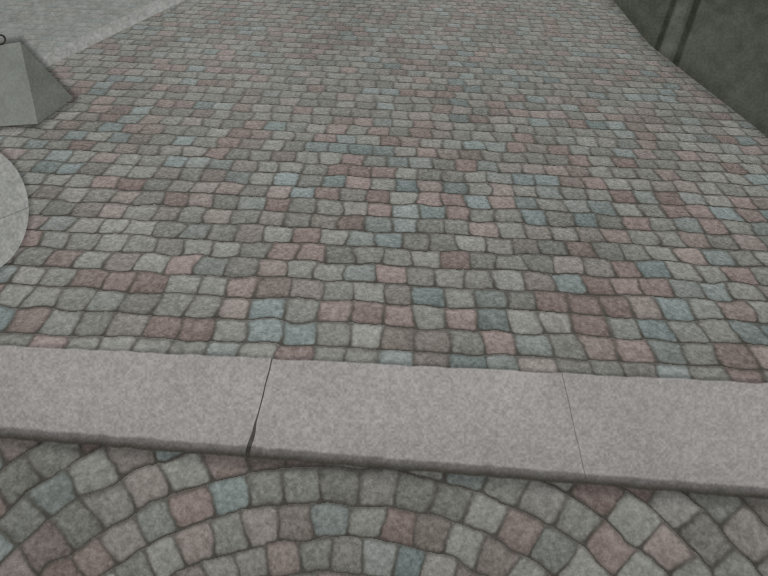
A WebGL 2 fragment shader for this texture:

```glsl
#version 300 es
precision highp float;
// A cobbled street seen at a slant, crossed by a granite kerb.
// Stones are jittered rounded boxes in a perspective grid (above the kerb)
// or a polar fan (below); borders are half-planes and an ellipse.
uniform vec2 u_resolution;
out vec4 fragColor;

const vec3 JOINT = vec3(0.31, 0.30, 0.28);
const vec3 STONE = vec3(0.490, 0.490, 0.468);
const vec3 PINK = vec3(0.50, 0.455, 0.44);
const vec3 BLUE = vec3(0.465, 0.50, 0.495);
const vec3 GRANITE = vec3(0.56, 0.545, 0.535);
const vec3 WALL = vec3(0.29, 0.30, 0.27);

float hash(vec2 p) {
  vec3 q = fract(p.xyx * vec3(0.1031, 0.1030, 0.0973));
  q += dot(q, q.yzx + 33.33);
  return fract((q.x + q.y) * q.z);
}

float noise(vec2 p) {
  vec2 i = floor(p), f = fract(p);
  f = f * f * (3.0 - 2.0 * f);
  return mix(mix(hash(i), hash(i + vec2(1, 0)), f.x),
             mix(hash(i + vec2(0, 1)), hash(i + vec2(1, 1)), f.x), f.y);
}

// Signed distance to the line a-b, positive on its left
float side(vec2 p, vec2 a, vec2 b) {
  vec2 d = normalize(b - a), q = p - a;
  return d.x * q.y - d.y * q.x;
}

float cover(float d, float aa) { return smoothstep(-aa, aa, d); }

// Line of half-width w around distance d
float stroke(float d, float w, float aa) { return 1.0 - cover(abs(d) - w, aa); }

// One course of rounded stones per unit of uv.y, shifted at random
vec3 cobbles(vec2 uv, float contrast) {
  vec2 texel = fwidth(uv);
  float aa = clamp(max(texel.x, texel.y) * 0.8, 0.05, 0.4);
  vec2 grain = uv * 9.0;
  uv += 0.22 * (vec2(noise(uv * 1.3), noise(uv * 1.3 + 41.0)) - 0.5);
  uv += 0.05 * (vec2(noise(uv * 5.0), noise(uv * 5.0 + 17.0)) - 0.5);
  float row = floor(uv.y);
  uv.x += hash(vec2(row, 7.0)) * 0.7 + row * 0.5;
  vec2 cell = vec2(floor(uv.x), row);
  float tone = hash(cell + 3.7), hue = hash(cell + 91.3);
  vec2 f = fract(uv) - 0.5;
  vec2 halfSize = vec2(0.475, 0.465) - 0.04 * vec2(hash(cell + 5.0), hash(cell + 17.0));
  vec2 q = abs(f) - halfSize + 0.12;
  float d = length(max(q, 0.0)) + min(max(q.x, q.y), 0.0) - 0.12;
  vec3 tint = mix(STONE, PINK, smoothstep(0.55, 0.95, hue));
  tint = mix(tint, BLUE, 1.0 - smoothstep(0.03, 0.25, hue));
  vec3 col = tint + (tone - 0.5) * 0.10;
  col += 0.05 * f.y - 0.03 * smoothstep(-0.14, 0.0, d);
  col += 0.09 * (noise(grain) - 0.5) + 0.06 * (noise(grain * 2.3) - 0.5);
  // Gaps are deepest below each stone and partly filled with grit
  float depth = mix(0.6, 1.0, smoothstep(0.1, -0.4, f.y)) * (0.75 + 0.25 * noise(uv * 2.0));
  col = mix(col, JOINT - 0.03, cover(d, aa) * depth);
  return mix(STONE - 0.035, col, contrast);
}

// Street receding toward a horizon above the canvas
vec3 street(vec2 p) {
  float depth = 1.347 - p.y - 0.05 * (p.x - 0.667);
  vec2 uv = vec2((p.x - 0.69) / depth * 16.0, 21.0 / depth);
  vec3 col = cobbles(uv, mix(1.0, 0.65, smoothstep(0.6, 1.0, p.y)));
  return col + 0.05 * (noise(p * 5.0) - 0.5) + 0.015 * smoothstep(0.6, 1.0, p.y);
}

// Larger setts laid in arcs around a point below the canvas
vec3 fan(vec2 p) {
  vec2 q = p - vec2(0.57, -0.56);
  return cobbles(vec2(atan(q.x, q.y) * 11.0, length(q) * 16.0), 0.95) - 0.025;
}

// Speckled granite
vec3 granite(vec2 p) {
  float speck = noise(p * 260.0) * 0.6 + noise(p * 130.0) * 0.4;
  return GRANITE + 0.12 * (speck - 0.5) + 0.04 * (noise(p * 9.0) - 0.5);
}

void main() {
  vec2 p = gl_FragCoord.xy / u_resolution.y;
  float aa = 0.8 / u_resolution.y;
  vec3 far = street(p), near = fan(p), slab = granite(p);

  // Far lane and its pale border, upper left
  float lane = side(p, vec2(0.078, 0.882), vec2(0.321, 1.0));
  vec3 paving = mix(far, vec3(0.53, 0.55, 0.535), 0.65);
  vec3 col = mix(far, slab + vec3(0.0, 0.015, 0.015), cover(lane, aa));
  col = mix(col, paving + 0.05 * (noise(p * vec2(110, 190)) - 0.5), cover(lane - 0.021, aa));

  // Curved kerb at the left
  vec2 e = (p - vec2(-0.05, 0.635)) / vec2(0.10, 0.115);
  float curve = (1.0 - length(e)) * 0.1;
  col *= 1.0 - 0.25 * smoothstep(-0.012, 0.0, curve);
  col = mix(col, slab + vec3(0.01, 0.03, 0.025), cover(curve, aa));
  col *= 1.0 - 0.15 * stroke(p.y - 0.62 - 0.4 * p.x, 0.001, aa) * cover(curve, aa);

  // Tapered concrete block with a lit front and a shaded flank
  vec2 apex = vec2(0.035, 0.927), tip = vec2(0.127, 0.83), foot = vec2(0.066, 0.785);
  float block = max(side(p, apex, tip), side(p, tip, foot));
  block = max(block, side(p, foot, vec2(0.0, 0.781)));
  block = max(block, side(p, vec2(0.0, 0.922), apex));
  vec3 concrete = mix(vec3(0.47, 0.485, 0.46), vec3(0.37, 0.38, 0.36), cover(-side(p, foot, apex), aa));
  concrete += 0.04 * (noise(p * 45.0) - 0.5);
  col *= 1.0 - 0.35 * (1.0 - smoothstep(0.0, 0.014, block));
  col = mix(col, concrete, cover(-block, aa));
  col = mix(col, JOINT * 0.6, stroke(length(p - vec2(0.001, 0.931)) - 0.008, 0.0015, aa));

  // Wall with a grooved pilaster, upper right
  vec2 corner = vec2(1.128, 0.922);
  float wall = min(side(p, vec2(1.064, 1.0), corner), side(p, corner, vec2(1.333, 0.762)));
  float across = p.x - 0.35 * (p.y - 0.905);
  vec3 plaster = WALL + 0.05 * (noise(p * 60.0) - 0.5) + 0.03 * (noise(p * 14.0) - 0.5);
  plaster += 0.04 * stroke(across - 1.155, 0.010, 0.004);
  plaster -= 0.09 * (stroke(across - 1.137, 0.005, 0.003) + stroke(across - 1.178, 0.006, 0.003));
  plaster -= 0.04 * (1.0 - smoothstep(0.0, 0.025, wall));
  col *= 1.0 - 0.15 * smoothstep(-0.02, 0.0, wall);
  col = mix(col, plaster, cover(wall, aa));

  // Main kerb: joints, worn edges, front face and shadow
  float wear = 0.003 * (noise(p * 45.0) - 0.5);
  float top = p.y - (0.401 - 0.05 * p.x) + wear;
  float lip = p.y - (0.259 - 0.08 * p.x) + wear;
  float crack = side(p, vec2(0.434, 0.227), vec2(0.472, 0.375)) + wear;
  float seam = side(p, vec2(1.012, 0.191), vec2(0.977, 0.349)) + wear * 0.5;
  slab += 0.02 * smoothstep(0.0, 0.07, lip);
  float crackWidth = mix(0.004, 0.001, smoothstep(0.0, 0.06, lip));
  slab = mix(slab, JOINT * 0.7, 0.8 * stroke(crack, crackWidth, aa));
  slab = mix(slab, JOINT, 0.5 * stroke(seam, 0.0008, aa));
  vec3 face = mix(vec3(0.23, 0.22, 0.20), slab * 0.72, smoothstep(-0.020, -0.002, lip));
  near *= 1.0 - 0.25 * smoothstep(-0.05, -0.02, lip);
  vec3 lower = mix(near, face, cover(lip + 0.019, aa * 2.0));
  lower = mix(lower, slab, cover(lip, aa * 2.5));
  col *= 1.0 - 0.2 * (1.0 - smoothstep(0.0, 0.010, top));
  col = mix(lower, col, cover(top, aa * 1.5));

  // Fine grain and gentle darkening toward the corners
  col += 0.04 * (noise(p * 300.0) - 0.5);
  vec2 c = p - vec2(0.62, 0.55);
  col *= 1.03 - 0.10 * dot(c, c);
  fragColor = vec4(clamp(col, 0.0, 1.0), 1.0);
}
```
